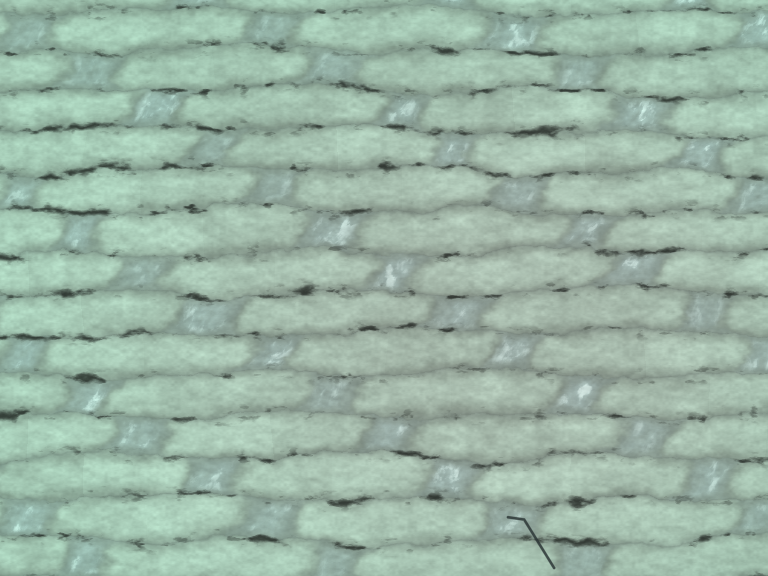
This texture is drawn by a WebGL 1 fragment shader. Its source:

```glsl
precision highp float;
uniform vec2 u_resolution;

#define REPEATS 3.11
#define ROWS 14.1
#define ROW_OFFSET 0.234
#define BINDER_START 0.093
#define ROW_SHIFT 0.25
#define BINDER_HALF 0.085
#define BULGE 0.075
#define SLANT 0.07
#define ROUNDING 0.42
#define CRACK_WIDTH 0.075
#define FRAY 0.16
#define GRAIN 0.13
#define TAU 6.28319

const vec3 YARN_LIGHT = vec3(0.672, 0.775, 0.708);
const vec3 YARN_SHADE = vec3(0.515, 0.580, 0.530);
const vec3 RECESS = vec3(0.535, 0.610, 0.572);
const vec3 BINDER = vec3(0.635, 0.735, 0.710);
const vec3 GLINT = vec3(0.800, 0.900, 0.870);
const vec3 CRACK = vec3(0.190, 0.215, 0.195);
const vec3 HAIR = vec3(0.170, 0.210, 0.210);

float hash(vec2 p) {
  return fract(sin(dot(p, vec2(127.1, 311.7))) * 43758.5453);
}

float noise(vec2 p) {
  vec2 i = floor(p), f = fract(p);
  f = f * f * (3.0 - 2.0 * f);
  return mix(mix(hash(i), hash(i + vec2(1.0, 0.0)), f.x),
             mix(hash(i + vec2(0.0, 1.0)), hash(i + vec2(1.0, 1.0)), f.x), f.y);
}

float fbm(vec2 p) {
  float sum = 0.0, amp = 0.533;
  for (int i = 0; i < 4; i++) {
    sum += amp * noise(p);
    p = p * 2.03 + 17.3;
    amp *= 0.5;
  }
  return sum;
}

float segment(vec2 p, vec2 a, vec2 b) {
  vec2 ab = b - a;
  return length(p - a - ab * clamp(dot(p - a, ab) / dot(ab, ab), 0.0, 1.0));
}

void main() {
  vec2 uv = gl_FragCoord.xy / u_resolution;
  vec2 p = gl_FragCoord.xy / u_resolution.y;

  // Weave space: x counts repeats, y counts rows downward, both uneven
  vec2 q = vec2(uv.x * REPEATS, (1.0 - uv.y) * ROWS - ROW_OFFSET);
  q.x += 0.08 * (noise(p * 6.0) - 0.5);
  q.y += 0.30 * (noise(p * vec2(2.0, 4.0) + 5.0) - 0.5);
  q.y += 0.34 * (fbm(p * vec2(11.0, 16.0)) - 0.5);
  q.y += FRAY * (fbm(p * vec2(48.0, 60.0) + 2.0) - 0.5);

  // Rows swell at mid-yarn and pinch at their binders
  float phase = TAU * (q.x - ROW_SHIFT * q.y - BINDER_START);
  q.y -= BULGE * cos(phase - TAU / 8.0);
  float row = floor(q.y);
  float across = q.y - row;
  float edge = 0.5 - abs(across - 0.5);

  // Binder position and size vary from one repeat to the next
  float along = q.x - BINDER_START - ROW_SHIFT * row;
  vec2 cell = vec2(floor(along + 0.5), row);
  float vary = hash(cell + 3.7);
  float offset = along - cell.x + 0.05 * (hash(cell) - 0.5);
  offset -= SLANT * (0.5 - across);
  float halfWidth = BINDER_HALF * mix(0.75, 1.25, vary);

  // Cushioned yarn with rounded, frayed ends
  float rowsPerRepeat = ROWS / REPEATS * u_resolution.x / u_resolution.y;
  float endFray = 0.5 * (fbm(p * vec2(30.0, 45.0) + 31.0) - 0.5);
  vec2 inset = vec2((abs(offset) - halfWidth) * rowsPerRepeat + endFray, edge);
  float depth = ROUNDING - length(max(ROUNDING - inset, 0.0));
  float yarnMask = smoothstep(-0.16, 0.14, depth);
  float mottle = fbm(p * vec2(20.0, 34.0) + 9.0) - 0.5;
  float light = smoothstep(-0.14, 0.34, depth) + 0.75 * mottle;
  light += 0.22 * (hash(cell + 8.1) - 0.5) + 0.25 * (0.5 - across);
  vec3 yarn = mix(YARN_SHADE, YARN_LIGHT, clamp(light, 0.0, 1.2));

  // Recessed glossy binder strands, some nearly covered by fibres
  vec2 strand = vec2(offset * 30.0, across * 3.2) + cell * 7.3;
  float sheen = fbm(strand);
  float core = 1.0 - smoothstep(halfWidth * 0.3, halfWidth * 1.2, abs(offset));
  core *= smoothstep(0.02, 0.28, edge);
  float clarity = mix(0.45, 1.0, hash(cell + 5.2));
  vec3 binder = mix(RECESS, BINDER, core * (0.55 + 1.3 * (sheen - 0.3)));
  binder = mix(binder, GLINT, smoothstep(0.54, 0.78, sheen) * core * clarity);
  vec3 color = mix(binder, yarn, max(yarnMask, 0.5 * (1.0 - clarity)));

  // Sparse ragged cracks over a faint, soft seam
  float seam = floor(q.y + 0.5);
  float patches = noise(vec2(p.x * 13.0, seam * 7.7));
  float tatter = fbm(p * vec2(45.0, 95.0) + 41.0);
  float broken = smoothstep(0.52, 0.72, 0.45 * patches + 0.55 * tatter);
  float crack = 1.0 - smoothstep(0.0, CRACK_WIDTH * (0.6 + 1.1 * broken), edge);
  color = mix(color, CRACK, crack * (0.08 + 0.85 * broken));
  float lint = smoothstep(0.62, 0.80, tatter) * (1.0 - smoothstep(0.05, 0.28, edge));
  color = mix(color, CRACK, 0.4 * lint);

  // Fine fibres and grain
  float fibre = fbm(p * vec2(60.0, 120.0)) - 0.5;
  float grain = noise(p * 190.0) - 0.5;
  color *= 1.0 + GRAIN * (1.3 * fibre + 0.45 * grain);

  // Cooler green toward the borders, greyer near the middle
  float border = smoothstep(0.1, 0.75, distance(uv, vec2(0.66, 0.42)));
  color *= mix(vec3(1.0, 0.97, 0.98), vec3(0.98, 1.05, 1.03), border);

  // Stray bent hair
  vec2 bend = vec2(0.910, 0.098);
  float hair = min(segment(p, vec2(0.882, 0.102), bend), segment(p, bend, vec2(0.962, 0.014)));
  color = mix(color, HAIR, 0.85 * (1.0 - smoothstep(0.0010, 0.0036, hair)));

  gl_FragColor = vec4(color, 1.0);
}
```
